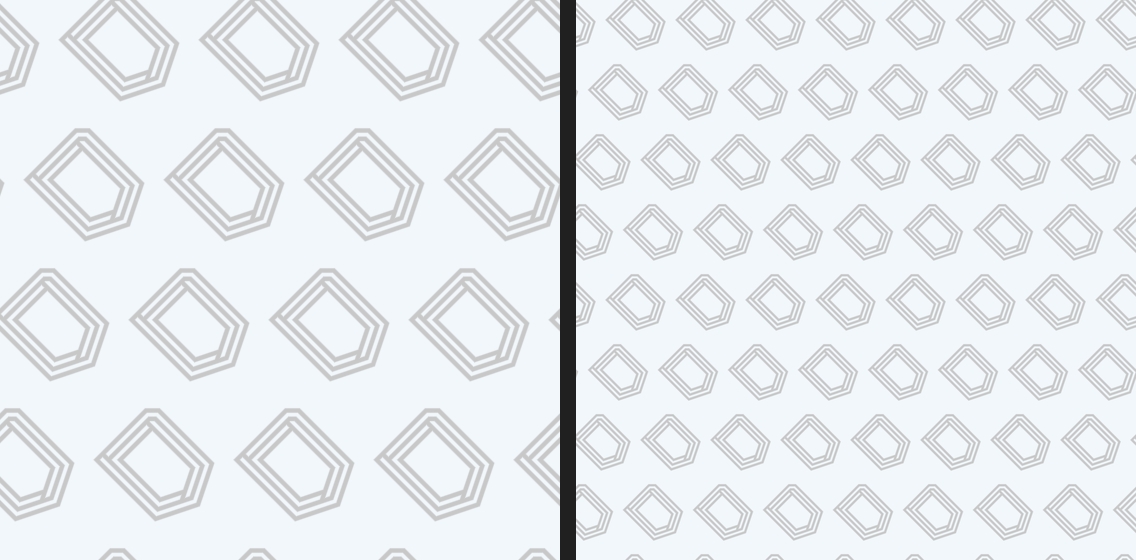
Left, the tile; right, the same tile 2 across and 2 down.
A Shadertoy shader for this pattern:

```glsl
// Staggered rows of faceted gems, each drawn as three nested grey outlines on pale blue.

const float REPEATS    = 4.0;               // cells across and down
const float ROW_SHIFT  = 0.25;              // sideways step per row, in cells
const vec2  ORIGIN     = vec2(0.099, 0.680); // gem centre in row zero, in cells
const float LINE_WIDTH = 0.0325;            // in cells
const float SPACING    = 0.0594;            // between neighbouring outlines
const float SOFTNESS   = 0.9;               // edge blur, in pixels
const vec3  BACKGROUND = vec3(0.945, 0.970, 0.980);
const vec3  LINE_COLOR = vec3(0.785, 0.785, 0.788);

const float DIAG = 0.70711;
const vec2  FACET = vec2(0.948, 0.319);     // tilt of the two short lower facets

// Signed distance to a stroke lying at the given outline level inside an edge
float stroke(float edge, float level) {
    return abs(edge + 0.5 * LINE_WIDTH + SPACING * level) - 0.5 * LINE_WIDTH;
}

// Extends the stroke of one edge outward until it meets the next outline
float connector(float edge, float crossing, float level) {
    float span = abs(crossing + 0.5 * LINE_WIDTH + SPACING * (level - 0.5)) - 0.5 * SPACING;
    return max(stroke(edge, level), span);
}

float gemLines(vec2 p) {
    // Distances to the six sides, negative inside
    float top        = p.y - 0.404;
    float upperLeft  = dot(p, vec2(-DIAG, DIAG)) - 0.330;
    float upperRight = dot(p, vec2(DIAG, DIAG)) - 0.315;
    float lowerLeft  = dot(p, vec2(-DIAG, -DIAG)) - 0.280;
    float right      = dot(p, vec2(FACET.x, -FACET.y)) - 0.406;
    float bottom     = dot(p, vec2(FACET.y, -FACET.x)) - 0.386;
    float gem = max(max(max(top, upperLeft), max(upperRight, lowerLeft)), max(right, bottom));

    // Nested outlines
    float d = 1.0;
    for (int i = 0; i < 3; i++) d = min(d, stroke(gem, float(i)));

    // Overlapping corners
    d = min(d, connector(lowerLeft, upperLeft, 1.0));
    d = min(d, connector(upperRight, upperLeft, 2.0));
    d = min(d, connector(right, bottom, 2.0));
    return d;
}

void mainImage(out vec4 fragColor, in vec2 fragCoord) {
    // Staggered cells; the row shifts add up to one whole cell over the canvas
    vec2 p = fragCoord / iResolution.xy * REPEATS - ORIGIN;
    p.x -= ROW_SHIFT * floor(p.y + 0.5);
    p = fract(p + 0.5) - 0.5;

    float blur = SOFTNESS * REPEATS / iResolution.y;
    float ink = 1.0 - smoothstep(-blur, blur, gemLines(p));
    fragColor = vec4(mix(BACKGROUND, LINE_COLOR, ink), 1.0);
}
```
